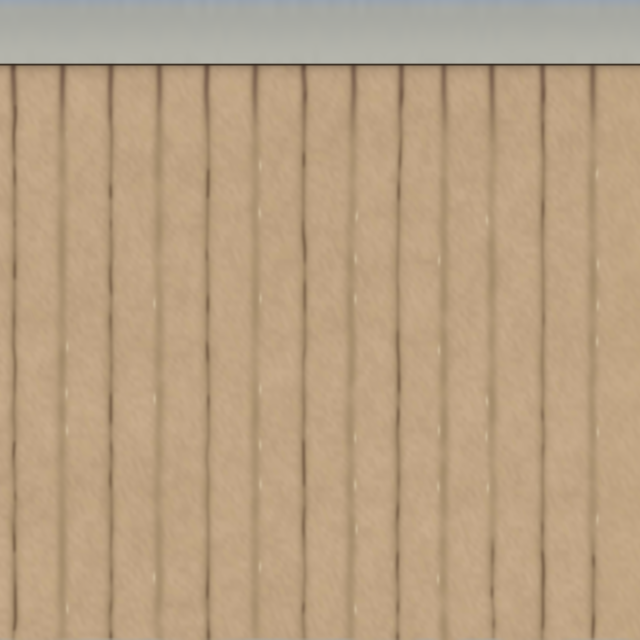
This texture is drawn by a Shadertoy shader. Its source:

```glsl
const float LAST_SEAM = 12.0;       // seams are numbered 0 to 12
const float FIRST_X = 0.0195;
const float PITCH = 0.0755;
const float BAND_Y = 0.9;           // lower edge of the grey band
const float SOFT_WIDTH = 0.0085;
const float CORE_WIDTH = 0.0033;
const float BEAD_RATE = 40.0;       // dark dashes along a crack
const float GLINT_CELL = 0.07;
const float GLINT_CHANCE = 0.45;
const vec3 WOOD = vec3(0.752, 0.642, 0.52);
const vec3 WOOD_YELLOW = vec3(0.76, 0.66, 0.49);
const vec3 GROOVE = vec3(0.61, 0.52, 0.39);
const vec3 CRACK = vec3(0.44, 0.34, 0.25);
const vec3 TOP_STAIN = vec3(0.42, 0.31, 0.26);
const vec3 GLINT = vec3(0.84, 0.77, 0.64);
const vec3 BAND_LOW = vec3(0.705, 0.705, 0.67);
const vec3 BAND_MID = vec3(0.655, 0.66, 0.635);
const vec3 BAND_SKY = vec3(0.60, 0.64, 0.69);
const vec3 EDGE = vec3(0.20, 0.16, 0.12);

float hash(vec2 p) {
    vec3 q = fract(vec3(p.xyx) * 0.1031);
    q += dot(q, q.yzx + 33.33);
    return fract((q.x + q.y) * q.z);
}

float noise(vec2 p) {
    vec2 i = floor(p), f = fract(p);
    f = f * f * (3.0 - 2.0 * f);
    return mix(mix(hash(i), hash(i + vec2(1, 0)), f.x),
               mix(hash(i + vec2(0, 1)), hash(i + vec2(1, 1)), f.x), f.y);
}

float bell(float d, float width) {
    d /= width;
    return exp(-d * d);
}

// Seam position: even pitch, a slight drift and a fine waver
float seamX(float id, float y) {
    float drift = 0.002 - 0.008 * bell(id - 9.5, 2.0);
    float lean = 0.007 * bell(id - 7.5, 1.0) * smoothstep(0.6, 0.9, y);
    float waver = (noise(vec2(id * 7.3, y * 28.0)) - 0.5) * 0.0032;
    return FIRST_X + PITCH * id + drift + lean + waver;
}

vec3 woodColor(vec2 uv) {
    // Skewed coordinates give the mottling a short diagonal smear
    vec2 skewed = vec2(uv.x + 0.35 * uv.y, uv.y);
    float fine = noise(skewed * vec2(150.0, 110.0));
    float blotch = noise(uv * vec2(42.0, 36.0) + 40.0);
    float rows = noise(uv * vec2(4.0, 22.0) + 80.0);
    vec3 color = WOOD + (fine - 0.5) * 0.034 + (blotch - 0.5) * 0.026 + (rows - 0.5) * 0.02;
    float fleck = smoothstep(0.65, 0.95, noise(skewed * vec2(90.0, 65.0) + 150.0));
    color = mix(color, WOOD_YELLOW, fleck * 0.45);
    return mix(color, WOOD_YELLOW, 0.15 * smoothstep(0.93, 0.96, uv.x));
}

vec3 addSeam(vec3 color, vec2 uv) {
    float id = clamp(round((uv.x - FIRST_X) / PITCH), 0.0, LAST_SEAM);
    float d = uv.x - seamX(id, uv.y);

    // Cracked and soft seams alternate, with one extra soft seam near the right
    float cracked = 1.0 - mod(id + step(9.5, id), 2.0);
    float lowCrack = step(9.5, id) * (1.0 - smoothstep(0.12, 0.17, uv.y));
    float crack = max(cracked, lowCrack);
    float nearTop = smoothstep(BAND_Y - 0.13, BAND_Y - 0.01, uv.y);

    // Wide groove, then a core with darker beads
    float worn = 0.5 + 0.5 * noise(vec2(id * 5.1, uv.y * 34.0));
    color = mix(color, GROOVE, bell(d, SOFT_WIDTH) * worn * mix(0.8, 0.7, crack));
    float bead = smoothstep(0.4, 0.85, noise(vec2(id * 9.7, uv.y * BEAD_RATE)));
    color = mix(color, CRACK, bell(d - 0.001, CORE_WIDTH) * crack * mix(0.25, 0.72, bead));
    float stain = 0.45 + 0.3 * hash(vec2(id, 7.0));
    color = mix(color, TOP_STAIN, bell(d, CORE_WIDTH * 1.4) * nearTop * stain);

    // Short pale chips beside the soft seams
    float row = floor(uv.y / GLINT_CELL);
    float side = hash(vec2(id, 61.0)) < 0.5 ? -1.0 : 1.0;
    float center = (row + 0.3 + 0.4 * hash(vec2(id, row + 20.0))) * GLINT_CELL;
    float chip = bell(d - side * 0.008, 0.0025) * bell(uv.y - center, 0.008);
    float present = step(hash(vec2(row, id + 90.0)), GLINT_CHANCE);
    float below = 1.0 - smoothstep(0.78, 0.8, uv.y);
    return mix(color, GLINT, chip * present * below * mix(0.65, 0.15, cracked));
}

vec3 bandColor(vec2 uv) {
    float h = (uv.y - BAND_Y) / (1.0 - BAND_Y);
    float streak = noise(uv * vec2(85.0, 18.0)) - 0.5;
    vec3 color = mix(BAND_LOW, BAND_MID, smoothstep(0.1, 0.8, h + streak * 0.3));
    color = mix(color, BAND_SKY, smoothstep(0.82, 1.05, h));
    return color + streak * 0.02;
}

void mainImage(out vec4 fragColor, in vec2 fragCoord) {
    vec2 uv = fragCoord / iResolution.xy;
    float aa = 1.0 / iResolution.y;

    // Boards, shaded under the band
    vec3 color = addSeam(woodColor(uv), uv);
    float depth = max(BAND_Y - uv.y, 0.0);
    color *= 1.0 - 0.3 * exp(-depth / 0.007);

    // Thin pale rim along the foot
    float rim = 1.0 - smoothstep(0.001, 0.005, uv.y);
    color = mix(color, BAND_MID, rim * 0.6 * noise(vec2(uv.x * 30.0, 3.0)));

    // Grey band and the dark line beneath it
    color = mix(color, bandColor(uv), smoothstep(-aa, aa, uv.y - BAND_Y));
    float line = 1.0 - smoothstep(0.0013 - aa, 0.0013 + aa, abs(uv.y - BAND_Y + 0.001));
    color = mix(color, EDGE, line * 0.95);
    fragColor = vec4(color, 1.0);
}
```
